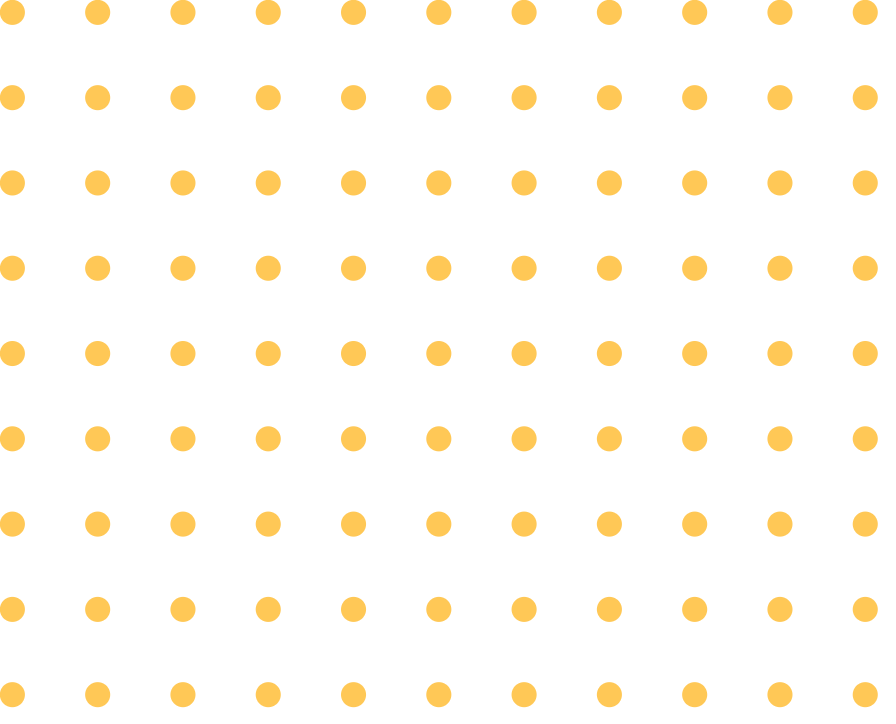
A Shadertoy shader for this pattern:

```glsl
#define PITCH 0.1178
#define RADIUS 0.0173
#define FIRST_CENTER vec2(0.0171, 0.0171)
#define DOT_COLOR vec3(1.0, 0.784, 0.337)
#define PAPER_COLOR vec3(1.0)

// Signed distance to the nearest dot of a square grid
float dotGrid(vec2 p) {
    vec2 cell = fract(p / PITCH + 0.5) - 0.5;
    return length(cell * PITCH) - RADIUS;
}

void mainImage(out vec4 fragColor, in vec2 fragCoord) {
    // Canvas-height units, measured from the top left corner
    vec2 p = vec2(fragCoord.x, iResolution.y - fragCoord.y) / iResolution.y;
    float pixel = 1.0 / iResolution.y;

    // Edge smoothed over about one pixel
    float d = dotGrid(p - FIRST_CENTER);
    float coverage = clamp(0.5 - d / pixel, 0.0, 1.0);

    fragColor = vec4(mix(PAPER_COLOR, DOT_COLOR, coverage), 1.0);
}
```
